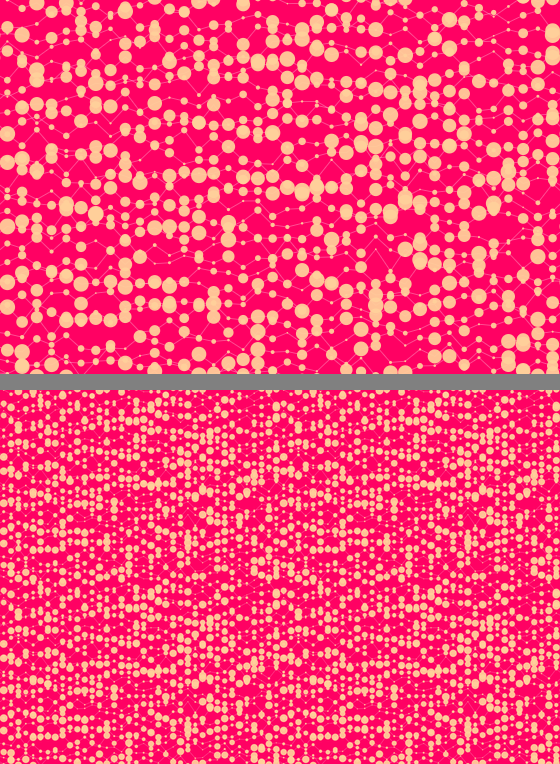
Top, the tile; bottom, the same tile 2 across and 2 down.
This pattern is drawn by a Shadertoy shader. Its source:

```glsl
// Tiling field of peach dots on even columns, threaded by faint zigzag lines over hot pink.

const float COLUMNS = 38.0;
const float ROWS = 28.0;

const vec3 PINK = vec3(1.0, 0.005, 0.39);
const vec3 PEACH = vec3(1.0, 0.814, 0.604);
const vec3 WHITE = vec3(1.0);

const float DOT_OPACITY = 0.933;
const float LINE_OPACITY = 0.32;

// Lengths below are in column spacings, the wander in row spacings.
const float MIN_RADIUS = 0.05;
const float MAX_RADIUS = 0.535;
const float LINE_HALF_WIDTH = 0.03;
const float WANDER = 0.85;

vec2 hash22(vec2 p) {
    vec3 q = fract(p.xyx * vec3(0.1031, 0.1030, 0.0973));
    q += dot(q, q.yzx + 33.33);
    return fract((q.xx + q.yz) * q.zy);
}

// Position in xy, radius in z; the random values wrap with the grid.
vec3 gridNode(vec2 cell, float rowHeight) {
    vec2 rnd = hash22(mod(cell, vec2(COLUMNS, ROWS)) + 7.0);
    float y = (cell.y + 0.5 + WANDER * (2.0 * rnd.x - 1.0)) * rowHeight;
    return vec3(cell.x + 0.5, y, mix(MIN_RADIUS, MAX_RADIUS, rnd.y));
}

float segmentDistance(vec2 p, vec2 a, vec2 b) {
    vec2 ap = p - a, ab = b - a;
    return length(ap - ab * clamp(dot(ap, ab) / dot(ab, ab), 0.0, 1.0));
}

// Antialiased share of a pixel inside a shape.
float coverage(float dist, float pixel) {
    return clamp(0.5 - dist / pixel, 0.0, 1.0);
}

float dotCoverage(vec2 p, vec3 node, float pixel) {
    return coverage(length(p - node.xy) - node.z, pixel);
}

void mainImage(out vec4 fragColor, in vec2 fragCoord) {
    float pixel = COLUMNS / iResolution.x;
    float rowHeight = iResolution.y * pixel / ROWS;
    vec2 p = fragCoord * pixel;
    vec2 cell = vec2(floor(p.x - 0.5), floor(p.y / rowHeight));

    // Light passing through the lines and through the translucent dots
    float lineGap = 1.0;
    float dotGap = 1.0;
    for (int row = -2; row <= 2; row++) {
        vec2 leftCell = cell + vec2(0.0, float(row));
        vec3 left = gridNode(leftCell, rowHeight);
        vec3 right = gridNode(leftCell + vec2(1.0, 0.0), rowHeight);

        float lineDist = segmentDistance(p, left.xy, right.xy) - LINE_HALF_WIDTH;
        lineGap *= 1.0 - LINE_OPACITY * coverage(lineDist, pixel);
        dotGap *= 1.0 - DOT_OPACITY * dotCoverage(p, left, pixel);
        dotGap *= 1.0 - DOT_OPACITY * dotCoverage(p, right, pixel);
    }

    // Dots lie over the lines
    vec3 color = mix(WHITE, PINK, lineGap);
    color = mix(PEACH, color, dotGap);
    fragColor = vec4(color, 1.0);
}
```
